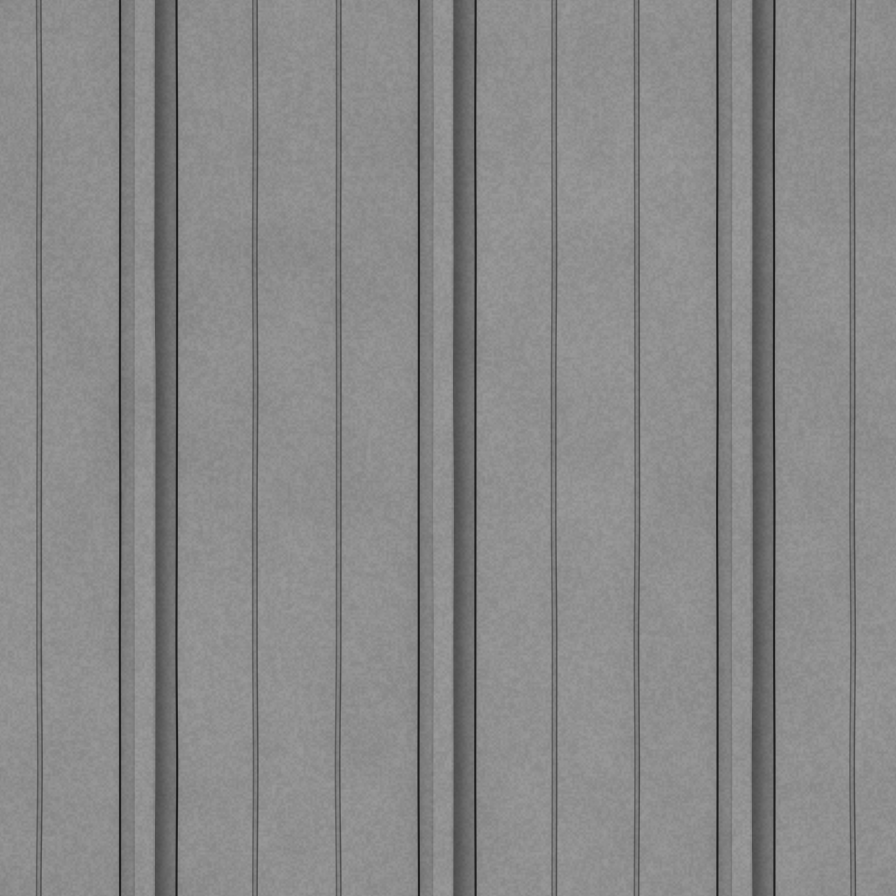
Give the GLSL for this texture, as a Shadertoy shader.

```glsl
#define PANELS 3.0          // repeats across
#define METAL 0.562         // painted sheet
#define FLANGE 0.475        // step left of the rib
#define SHADOW 0.31         // deepest shade right of the rib
#define SEAM 0.12           // dark joint lines
#define GROOVE 0.31         // pressed groove lines
#define SEAM_WIDTH 0.0070   // widths in panel units
#define GROOVE_WIDTH 0.0050
#define GROOVE_GAP 0.0145
#define WOBBLE 0.0045
#define GRAIN 0.050
#define MOTTLE 0.022

// Integer hash to 0..1
float hash(vec2 cell) {
    uvec2 q = uvec2(ivec2(cell)) * uvec2(1597334673u, 3812015801u);
    uint n = (q.x ^ q.y) * 1597334673u;
    n = (n ^ (n >> 15)) * 2246822519u;
    return float((n ^ (n >> 13)) >> 8) / 16777216.0;
}

// Value noise that wraps after period cells
float noise(vec2 p, vec2 period) {
    vec2 i = floor(p), f = fract(p);
    f = f * f * (3.0 - 2.0 * f);
    vec2 a = mod(i, period), b = mod(i + 1.0, period);
    return mix(mix(hash(a), hash(vec2(b.x, a.y)), f.x),
               mix(hash(vec2(a.x, b.y)), hash(b), f.x), f.y);
}

float canvasNoise(vec2 uv, vec2 cells) {
    return noise(uv * cells, cells) - 0.5;
}

// Filtered coverage of the interval from lo to hi
float band(float x, float lo, float hi, float pixel) {
    return clamp((min(hi, x + 0.5 * pixel) - max(lo, x - 0.5 * pixel)) / pixel, 0.0, 1.0);
}

float stroke(float x, float center, float width, float pixel) {
    return band(x, center - 0.5 * width, center + 0.5 * width, pixel);
}

// Slow sideways drift, different for each line of each panel
float drift(float y, float panel, float line) {
    vec2 lane = vec2(panel * 8.0 + line, y * 7.0);
    return WOBBLE * (noise(lane, vec2(64.0, 7.0)) - 0.5);
}

void mainImage(out vec4 fragColor, in vec2 fragCoord) {
    vec2 uv = fragCoord / iResolution.xy;
    float panel = floor(uv.x * PANELS);
    float x = fract(uv.x * PANELS);
    float pixel = 1.2 * PANELS / iResolution.x;

    // Flat sheet, slightly shaded near the seam
    float shade = METAL;
    shade -= 0.035 * exp(-max(0.402 - x, 0.0) * 45.0) * step(x, 0.402);
    shade -= 0.030 * exp(-max(x - 0.592, 0.0) * 60.0) * step(0.592, x);

    // Pairs of pressed grooves
    for (int k = 0; k < 2; k++) {
        float side = float(k);
        float center = mix(0.132, 0.855, side) + drift(uv.y, panel, side);
        float gap = 0.5 * GROOVE_GAP;
        shade = mix(shade, 0.505, band(x, center - gap, center + gap, pixel));
        shade = mix(shade, GROOVE + 0.05, stroke(x, center - gap, GROOVE_WIDTH, pixel));
        shade = mix(shade, GROOVE, stroke(x, center + gap, GROOVE_WIDTH, pixel));
    }

    // Standing rib between a lit flange and a shaded one
    float ribLeft = 0.452 + 0.5 * drift(uv.y, panel, 2.0);
    float ribRight = 0.518 + drift(uv.y, panel, 3.0);
    float flange = FLANGE + 0.035 * smoothstep(0.402, 0.44, x) - 0.04 * smoothstep(0.44, 0.452, x);
    float shadow = mix(SHADOW, 0.455, smoothstep(ribRight - 0.005, 0.585, x));
    shade = mix(shade, flange, band(x, 0.402, ribLeft, pixel));
    shade = mix(shade, shadow, band(x, ribRight, 0.592, pixel));
    float rib = METAL + 0.01 - 0.05 * smoothstep(0.508, 0.518, x);
    shade = mix(shade, rib, band(x, ribLeft, ribRight, pixel));

    // Dark joints
    float leftSeam = 0.402 + 0.5 * drift(uv.y, panel, 4.0);
    float rightSeam = 0.592 + 0.5 * drift(uv.y, panel, 5.0);
    shade = mix(shade, SEAM, stroke(x, leftSeam, SEAM_WIDTH, pixel));
    shade = mix(shade, SEAM, stroke(x, rightSeam, SEAM_WIDTH, pixel));

    // Fine grain and faint mottling
    float texture_ = GRAIN * canvasNoise(uv, vec2(400.0))
                   + 0.5 * GRAIN * canvasNoise(uv, vec2(170.0))
                   + MOTTLE * canvasNoise(uv, vec2(24.0, 18.0))
                   + MOTTLE * canvasNoise(uv, vec2(5.0, 4.0));
    shade += texture_ * shade / METAL;

    fragColor = vec4(vec3(shade), 1.0);
}
```
